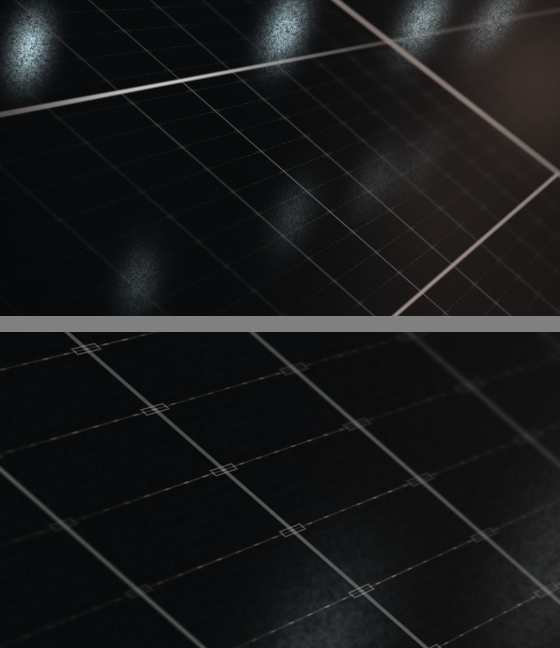
Top: the whole. Bottom: its middle third, enlarged.
Reproduce this texture procedurally as a WebGL 1 fragment shader.

```glsl
precision highp float;
// Solar panel in perspective: cell grid, dotted busbars, pale frames, shallow focus and speckled glints.
uniform vec2 u_resolution;

// Panel plane to canvas, homogeneous; canvas units are heights, y down
const vec3 PLANE_U = vec3(1.010, -0.037, 0.4048);
const vec3 PLANE_V = vec3(0.8255, 0.7271, -0.0065);
const vec3 PLANE_O = vec3(0.3819, 0.2940, 1.0);

const float CELLS = 4.0;          // cell gaps per unit of u
const float ROW_STEP = 0.096;     // busbar spacing in v
const float ROW_START = 0.044;
const float GAP_HALF = 0.0019;
const float ROW_HALF = 0.0009;
const float FOCUS_U = 0.28;
const float FOCUS_DEPTH = 0.12;
const float BLUR_RATE = 0.0125;
const float GLINT_RATIO = 0.54;   // each glint step shrinks by this

const vec3 CELL_DARK = vec3(0.035, 0.041, 0.046);
const vec3 CELL_WARM = vec3(0.125, 0.108, 0.102);
const vec3 WARM_GLOW = vec3(0.13, 0.095, 0.08);
const vec3 GAP_COLOR = vec3(0.60, 0.61, 0.61);
const vec3 ROW_COLOR = vec3(0.36, 0.35, 0.33);
const vec3 FRAME_COOL = vec3(0.88, 0.87, 0.86);
const vec3 FRAME_WARM = vec3(0.60, 0.54, 0.52);
const vec3 GLINT_COLOR = vec3(0.66, 0.77, 0.80);

float hash(vec2 p) {
  vec3 q = fract(vec3(p.xyx) * 0.1031);
  q += dot(q, q.yzx + 33.33);
  return fract((q.x + q.y) * q.z);
}

float noise(vec2 p) {
  vec2 i = floor(p), f = fract(p);
  f = f * f * (3.0 - 2.0 * f);
  return mix(mix(hash(i), hash(i + vec2(1, 0)), f.x),
             mix(hash(i + vec2(0, 1)), hash(i + vec2(1, 1)), f.x), f.y);
}

// Stripe that loses contrast as its blur outgrows its width
float stripe(float d, float halfWidth, float blur) {
  float edge = 1.0 - smoothstep(halfWidth - blur, halfWidth + blur, abs(d));
  return edge * min(1.0, 1.5 * halfWidth / blur);
}

float lineDistance(vec2 p, vec2 a, vec2 b) {
  vec2 dir = normalize(b - a), q = p - a;
  return dir.x * q.y - dir.y * q.x;
}

float spot(vec2 p, vec2 center, vec2 radius) {
  vec2 q = (p - center) / radius;
  return exp(-dot(q, q));
}

// Row of leaning glints whose spacing shrinks with distance
float glintRow(vec2 p, vec2 start, vec2 stepSize, float strength, float fade) {
  float sum = 0.0;
  for (int i = 0; i < 4; i++) {
    float n = float(i);
    vec2 q = p - start - stepSize * (1.0 - pow(GLINT_RATIO, n)) / (1.0 - GLINT_RATIO);
    q.x += (0.15 + 0.12 * n) * q.y;
    sum += max(strength - fade * n, 0.0) * spot(q, vec2(0), vec2(0.061, 0.105));
  }
  return sum;
}

void main() {
  vec2 p = gl_FragCoord.xy / u_resolution.y;
  p.y = 1.0 - p.y;
  float pixel = 0.8 / u_resolution.y;

  // Canvas to panel plane, with gradients for true line widths
  vec3 rowU = cross(PLANE_V, PLANE_O), rowV = cross(PLANE_O, PLANE_U), rowW = cross(PLANE_U, PLANE_V);
  vec3 h = vec3(dot(rowU, vec3(p, 1)), dot(rowV, vec3(p, 1)), dot(rowW, vec3(p, 1)));
  vec2 uv = h.xy / h.z;
  float gradU = length(rowU.xy - uv.x * rowW.xy) / h.z;
  float gradV = length(rowV.xy - uv.y * rowW.xy) / h.z;
  float blur = pixel + BLUR_RATE * max(abs(uv.x - FOCUS_U) - FOCUS_DEPTH, 0.0);

  // Signed distances to the frames
  float topFrame = lineDistance(p, vec2(0.0, 0.363), vec2(1.778, 0.029));
  float sideFrame = lineDistance(p, vec2(1.062, 0.0), vec2(1.778, 0.556));
  float endFrame = lineDistance(p, vec2(1.764, 0.551), vec2(1.238, 1.009));
  float inside = smoothstep(-0.01, 0.01, sideFrame);
  float below = smoothstep(-0.01, 0.01, topFrame);

  // Dark cells, warm reflections and fine fingers
  vec3 color = mix(CELL_DARK, CELL_WARM, smoothstep(0.75, 1.85, p.x + 0.12 * p.y));
  color += WARM_GLOW * spot(p, vec2(1.72, 0.25), vec2(0.22, 0.24));
  color += 0.3 * WARM_GLOW * spot(p, vec2(1.36, 0.65), vec2(0.18, 0.22));
  float finger = abs(fract((uv.y - ROW_START) / ROW_STEP * 6.0) - 0.5);
  color += 0.012 * (finger - 0.25) * inside * exp(-blur * 200.0);

  // Speckled glints
  float glint = glintRow(p, vec2(0.092, 0.15), vec2(0.81, -0.056), 0.92, 0.18)
              + glintRow(p, vec2(0.44, 0.89), vec2(0.486, -0.208), 0.21, 0.045);
  float speckle = 0.55 * noise(p * 270.0) + 0.45 * noise(p * 130.0 + 17.0);
  color += GLINT_COLOR * glint * (0.45 + 1.1 * speckle);

  // Dotted busbars with a small bracket at each cell gap
  float cell = uv.x * CELLS, nearest = floor(cell + 0.5);
  float gapD = (cell - nearest) / (CELLS * gradU);
  float row = (uv.y - ROW_START) / ROW_STEP;
  float rowD = (fract(row + 0.5) - 0.5) * ROW_STEP / gradV;
  float visible = mix(0.3, 1.0, inside) * mix(0.65, 1.0, below);
  float dash = 0.28 + 0.45 * smoothstep(0.3, 0.45, abs(fract(cell * 8.0) - 0.5));
  dash *= 0.6 + 0.7 * noise(vec2(cell * 5.0, floor(row + 0.5) * 7.0) + 40.0);
  color += ROW_COLOR * dash * visible * stripe(rowD, ROW_HALF, blur);
  float bracket = abs(max(abs(gapD) - 0.010, abs(rowD) - 0.0035));
  color += ROW_COLOR * 0.75 * visible * stripe(bracket, 0.0007, blur);

  // Gaps between cells, uneven in brightness
  float gapLight = (0.50 + 0.25 * hash(vec2(nearest + 20.0, 3.0))) * (0.75 + 0.4 * noise(p * 9.0));
  gapLight *= visible * mix(0.55, 1.0, exp(-2.5 * abs(uv.x - 0.18)));
  color = mix(color, GAP_COLOR, gapLight * stripe(gapD, GAP_HALF, blur));

  // Frames, brightest where the light catches them
  float topLight = 0.30 + 0.62 * exp(-pow((p.x - 0.52) / 0.46, 2.0));
  float topWidth = mix(0.0085, 0.0055, smoothstep(0.0, 0.6, p.x));
  float topBlur = pixel + 0.002 + 0.006 * smoothstep(0.85, 1.7, p.x);
  color = mix(color, mix(FRAME_WARM, FRAME_COOL, topLight), topLight * stripe(topFrame, topWidth, topBlur));
  float sideLight = 0.72 + 0.15 * noise(p * 6.0);
  color = mix(color, FRAME_WARM, sideLight * stripe(sideFrame, 0.0085, pixel + 0.004));
  float endLight = 0.95 * smoothstep(-0.004, 0.004, sideFrame);
  color = mix(color, FRAME_WARM * 1.08, endLight * stripe(endFrame, 0.006, pixel + 0.0025));

  // Grain and darkened corners
  color += 0.012 * (noise(p * 290.0 + 60.0) - 0.5);
  color *= 1.0 - 0.22 * smoothstep(0.55, 1.1, length(p - vec2(0.889, 0.45)));
  gl_FragColor = vec4(clamp(color, 0.0, 1.0), 1.0);
}
```
